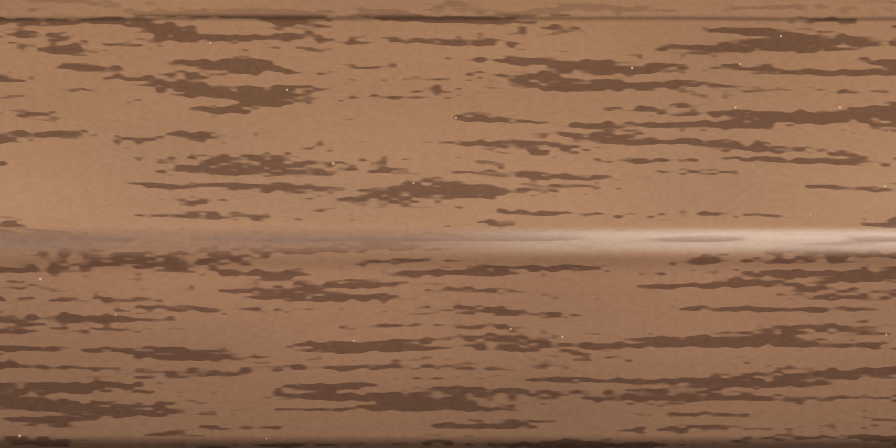
Give the GLSL for this texture, as a WebGL 2 fragment shader.

```glsl
#version 300 es
precision highp float;
// Satin wood moulding: two grained panels split by a rounded, glossy ridge.
// Grain is stretched noise with shifted rows, thresholded into ragged dashes;
// soft patches steer its density, and hashed cells scatter tiny pale specks.

uniform vec2 u_resolution;
out vec4 fragColor;

float hash(vec2 p) {
    return fract(sin(dot(p, vec2(127.1, 311.7))) * 43758.5);
}

float noise(vec2 p) {
    vec2 i = floor(p), f = fract(p);
    f = f * f * (3.0 - 2.0 * f);
    return mix(mix(hash(i), hash(i + vec2(1, 0)), f.x),
               mix(hash(i + vec2(0, 1)), hash(i + vec2(1, 1)), f.x), f.y);
}

// One row of 1D noise, slid sideways by a random amount.
float rowNoise(float x, float row) {
    x += 17.0 * hash(vec2(row, 5.3));
    float i = floor(x), f = fract(x);
    return mix(hash(vec2(i, row)), hash(vec2(i + 1.0, row)), f * f * (3.0 - 2.0 * f));
}

// Blend of neighbouring rows, so dashes never line up in columns.
float grainNoise(vec2 p) {
    float row = floor(p.y), f = fract(p.y);
    return mix(rowNoise(p.x, row), rowNoise(p.x, row + 1.0), f * f * (3.0 - 2.0 * f));
}

float softPatch(vec2 p, vec2 center, vec2 radius) {
    vec2 d = (p - center) / radius;
    return exp(-dot(d, d));
}

float bell(float x, float center, float width) {
    float d = (x - center) / width;
    return exp(-d * d);
}

// Where dashes crowd together (positive) or thin out (negative).
float grainDensity(vec2 p) {
    float d = 0.09 * softPatch(p, vec2(0.30, 0.90), vec2(0.55, 0.06));
    d += 0.10 * softPatch(p, vec2(0.65, 0.58), vec2(0.45, 0.05));
    d += 0.10 * softPatch(p, vec2(1.70, 0.72), vec2(0.42, 0.06));
    d += 0.08 * softPatch(p, vec2(1.75, 0.88), vec2(0.40, 0.05));
    d += 0.10 * softPatch(p, vec2(1.60, 0.385), vec2(0.55, 0.022));
    d += 0.08 * softPatch(p, vec2(0.30, 0.39), vec2(0.45, 0.03));
    d += 0.05 * softPatch(p, vec2(0.80, 0.17), vec2(1.00, 0.06));
    d -= 0.12 * softPatch(p, vec2(0.20, 0.59), vec2(0.22, 0.06));
    d -= 0.10 * softPatch(p, vec2(1.00, 0.78), vec2(0.20, 0.09));
    d -= 0.12 * softPatch(p, vec2(1.65, 0.56), vec2(0.50, 0.06));
    d -= 0.08 * softPatch(p, vec2(0.90, 0.28), vec2(0.40, 0.05));
    return d;
}

float grain(vec2 p) {
    float upper = smoothstep(0.44, 0.50, p.y);
    float right = smoothstep(0.8, 1.6, p.x);
    // Gentle waviness, with a slight fall to the right on the upper panel.
    vec2 q = p;
    q.y += 0.02 * upper * p.x + 0.012 * noise(p * vec2(3.0, 5.0));
    q.y += 0.003 * noise(p * vec2(45.0, 30.0));
    float broad = grainNoise(q * vec2(7.0, 58.0));
    float longLines = grainNoise(q * vec2(4.0, 75.0) + vec2(3.0, 40.0));
    float dashes = mix(broad, longLines, 0.25 + 0.4 * max(right, 1.0 - upper));
    float ragged = noise(q * vec2(42.0, 150.0));
    float n = 0.74 * dashes + 0.26 * ragged + grainDensity(p);
    return smoothstep(0.55, 0.68, n);
}

// Round dots in hashed cells; a few more gather near the bright ridge end.
float specks(vec2 p) {
    vec2 cell = floor(p * 18.0);
    vec2 jitter = 0.2 + 0.6 * vec2(hash(cell + 3.1), hash(cell + 8.7));
    float d = length((fract(p * 18.0) - jitter) / 18.0);
    float chance = 0.04 + 0.4 * softPatch(p, vec2(1.84, 0.55), vec2(0.12, 0.03));
    float radius = 0.0015 + 0.002 * hash(cell + 1.9);
    return step(hash(cell), chance) * (1.0 - smoothstep(0.3 * radius, 1.4 * radius, d));
}

void main() {
    vec2 p = gl_FragCoord.xy / u_resolution * vec2(2.0, 1.0);
    float right = smoothstep(0.75, 1.9, p.x);

    // Panel colours: lit upper face, shaded lower face.
    vec3 upperWood = mix(vec3(0.68, 0.515, 0.39), vec3(0.64, 0.475, 0.35), smoothstep(0.5, 0.95, p.y));
    vec3 lowerWood = mix(vec3(0.535, 0.395, 0.30), vec3(0.62, 0.455, 0.345), smoothstep(0.03, 0.42, p.y));
    vec3 color = mix(lowerWood, upperWood, smoothstep(0.42, 0.49, p.y));
    color *= 0.96 + 0.08 * noise(p * vec2(2.5, 9.0));

    // Dark dashes, faded on the top lip and along the ridge.
    float ridge = smoothstep(0.422, 0.455, p.y) * (1.0 - smoothstep(0.476, 0.498, p.y));
    float lip = smoothstep(0.962, 0.972, p.y);
    float dash = grain(p) * (1.0 - 0.65 * lip) * (1.0 - 0.6 * ridge);
    color = mix(color, color * vec3(0.70, 0.67, 0.68), dash);

    // Ridge: dull and greyish at left, a pale sheen growing to the right.
    color = mix(color, vec3(0.57, 0.435, 0.36), 0.55 * ridge * (1.0 - right));
    float sheen = ridge * smoothstep(0.82, 1.25, p.x) * (0.45 + 0.45 * right);
    color = mix(color, vec3(0.81, 0.70, 0.62), sheen);
    color += 0.07 * right * bell(p.y, 0.477, 0.012);
    float greyStreak = smoothstep(0.42, 0.72, grainNoise(p * vec2(5.0, 90.0) + 9.0));
    greyStreak *= bell(p.y, 0.46, 0.013);
    color = mix(color, vec3(0.53, 0.43, 0.38), 0.55 * greyStreak);
    color *= 1.0 - 0.10 * bell(p.y, 0.415, 0.018);

    // Top lip groove and the shadowed bottom edge.
    float groove = bell(p.y, 0.957 + 0.003 * noise(vec2(p.x * 4.0, 2.0)), 0.005);
    color *= 1.0 - 0.24 * groove;
    color *= mix(0.56, 1.0, smoothstep(0.004, 0.032, p.y));

    // Fine surface tooth and pale dust.
    color += 0.025 * (noise(p * vec2(110.0, 190.0)) - 0.5);
    color = mix(color, vec3(0.88, 0.77, 0.63), 0.75 * specks(p));
    fragColor = vec4(color, 1.0);
}
```
